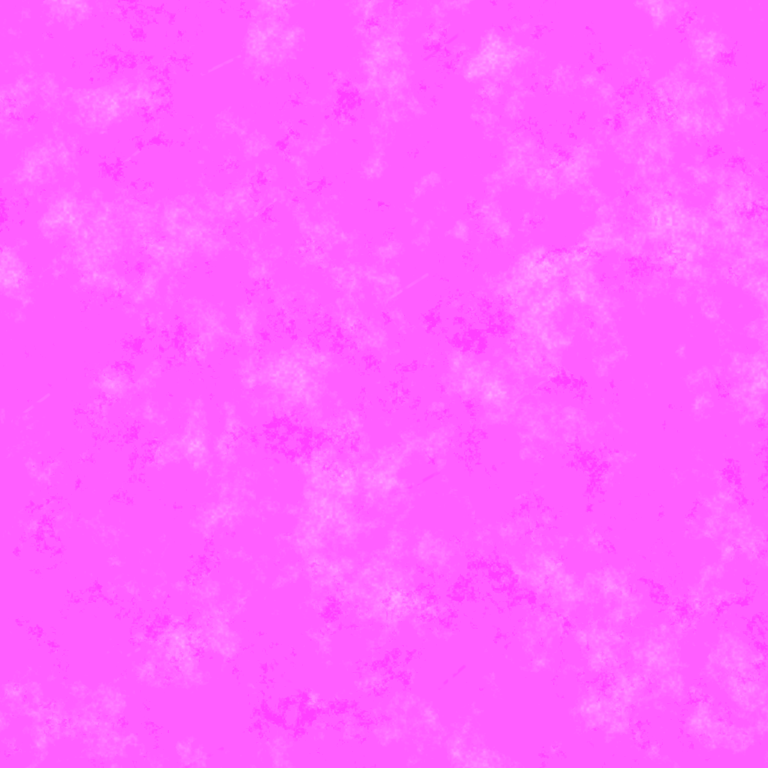
Reproduce this texture procedurally as a Shadertoy shader.

```glsl
// Mottled magenta surface: a flat base with pale, grainy cloud patches,
// small darker speckled stains and a few faint oblique scratches.
// Layers of rotated value noise are thresholded, so quiet areas stay flat.

const float BASE_GREEN = 0.367;
const float MIN_GREEN = 0.25;
const float MAX_GREEN = 0.62;
const int OCTAVES = 6;

float hash(vec2 cell, float seed) {
    vec3 p = fract(vec3(cell.xyx) * 0.1031 + seed * 0.0713);
    p += dot(p, p.yzx + 33.33);
    return fract((p.x + p.y) * p.z);
}

float valueNoise(vec2 p, float seed) {
    vec2 cell = floor(p);
    vec2 f = fract(p);
    vec2 blend = f * f * (3.0 - 2.0 * f);
    float bottom = mix(hash(cell, seed), hash(cell + vec2(1.0, 0.0), seed), blend.x);
    float top = mix(hash(cell + vec2(0.0, 1.0), seed), hash(cell + 1.0, seed), blend.x);
    return mix(bottom, top, blend.y);
}

// Normalised fractal noise; a higher gain gives a grainier field.
float fractalNoise(vec2 p, float gain, float seed) {
    mat2 turn = mat2(0.8, 0.6, -0.6, 0.8);
    float sum = 0.0;
    float weight = 1.0;
    float total = 0.0;
    for (int i = 0; i < OCTAVES; i++) {
        sum += weight * valueNoise(p, seed + float(i));
        total += weight;
        weight *= gain;
        p = turn * p * 2.0 + 17.3;
    }
    return sum / total;
}

float segmentDistance(vec2 p, vec2 halfSpan) {
    float t = clamp(dot(p, halfSpan) / dot(halfSpan, halfSpan), -1.0, 1.0);
    return length(p - halfSpan * t);
}

// Sparse short strokes, at most one per grid cell, leaning either way.
float scratches(vec2 uv, float cells, float density, float seed) {
    vec2 p = uv * cells;
    vec2 home = floor(p);
    float mark = 0.0;
    for (int y = -1; y <= 1; y++) {
        for (int x = -1; x <= 1; x++) {
            vec2 cell = home + vec2(x, y);
            float present = step(hash(cell, seed), density);
            vec2 center = cell + vec2(hash(cell, seed + 1.0), hash(cell, seed + 2.0));
            float lean = hash(cell, seed + 3.0) < 0.7 ? 0.6 : -0.8;
            float angle = lean + 0.4 * (hash(cell, seed + 4.0) - 0.5);
            float reach = mix(0.12, 0.35, hash(cell, seed + 5.0));
            float d = segmentDistance(p - center, reach * vec2(cos(angle), sin(angle)));
            mark = max(mark, present * (1.0 - smoothstep(0.005, 0.03, d)));
        }
    }
    return mark;
}

void mainImage(out vec4 fragColor, in vec2 fragCoord) {
    vec2 uv = fragCoord / min(iResolution.x, iResolution.y);

    // Pale clouds, roughened by grain only where they show
    float clouds = fractalNoise(uv * 14.0, 0.73, 3.0);
    float grain = mix(0.55, 1.45, valueNoise(uv * 260.0, 33.0));
    float pale = 0.64 * grain * max(clouds - 0.513, 0.0);

    // Finer dark stains
    float stains = fractalNoise(uv * 14.0 + 5.0, 0.88, 21.0);
    float dark = 1.0 * max(stains - 0.605, 0.0);

    // Scratches broken up by wear
    float wear = smoothstep(0.3, 0.7, valueNoise(uv * 150.0, 40.0));
    float paleScratch = 0.06 * wear * scratches(uv, 9.0, 0.12, 51.0);
    float darkScratch = 0.06 * wear * scratches(uv + 0.37, 9.0, 0.1, 63.0);

    float green = BASE_GREEN + pale - dark + paleScratch - darkScratch;
    fragColor = vec4(1.0, clamp(green, MIN_GREEN, MAX_GREEN), 1.0, 1.0);
}
```
